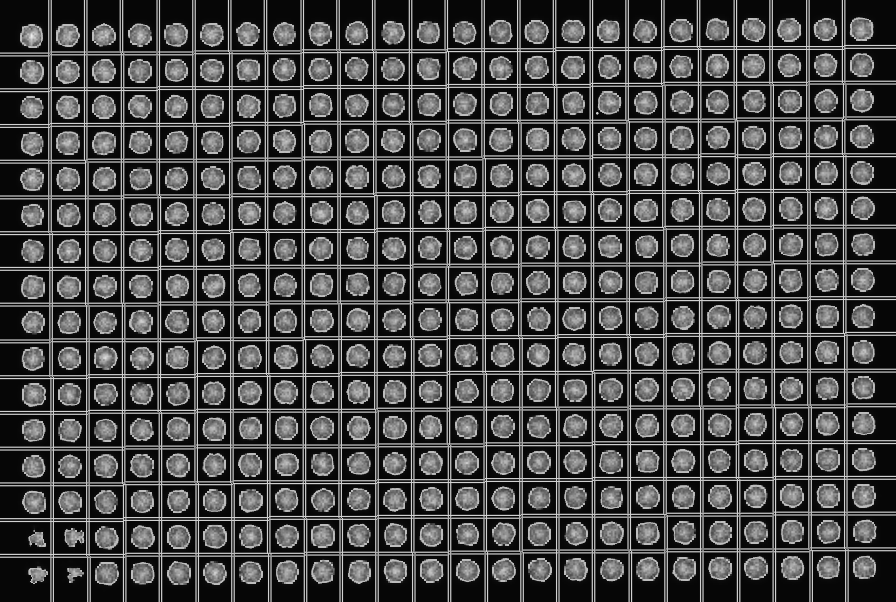
Reproduce this pattern procedurally as a WebGL 2 fragment shader.

```glsl
#version 300 es
precision highp float;
// Contact sheet of grainy grey discs with jagged outlines, in a slightly skewed grid of double lines.

uniform vec2 u_resolution;
out vec4 fragColor;

// Layout: one unit is the spacing between columns
const float SHEET_HEIGHT = 16.68;
const vec2 GRID = vec2(24.0, 16.0);
const vec2 FIRST_CENTRE = vec2(0.875, 1.0);  // from the upper left
const float ROW_PITCH = 0.994;
const vec2 SKEW = vec2(0.0055, -0.0084);     // x drift per row, y drift per column
const float LINE_WIDTH = 0.033;
const vec2 LINE_GAP = vec2(0.068, 0.078);    // vertical pairs, horizontal pairs
const float LINE_STEP = 0.03;
const float LINE_JITTER = 0.014;

// Discs
const float RADIUS = 0.294;
const float SQUARENESS = 2.4;                // 2 is a circle
const float RIM_WIDTH = 0.044;
const float STAIR = 0.06;
const float WOBBLE = 0.05;
const float CENTRE_JITTER = 0.014;
const float FRAGMENT_RADIUS = 0.175;
const float FRAGMENT_WOBBLE = 0.24;
const vec2 FRAGMENT_SHIFT = vec2(0.1, -0.02);
const vec2 SPECK = vec2(16.55, 3.14);
const float SPECK_RADIUS = 0.035;

// Greys
const float BACKGROUND = 0.022;
const float LINE_GREY = 0.82;
const float RIM_GREY = 0.74;
const float EDGE_GREY = 0.38;
const float CORE_GREY = 0.65;
const float HALO_GREY = 0.05;

float hash(vec2 p) {
  vec3 q = fract(p.xyx * 0.1031);
  q += dot(q, q.yzx + 33.33);
  return fract((q.x + q.y) * q.z);
}

float noise(vec2 p) {
  vec2 i = floor(p), f = fract(p);
  f = f * f * (3.0 - 2.0 * f);
  return mix(mix(hash(i), hash(i + vec2(1, 0)), f.x),
             mix(hash(i + vec2(0, 1)), hash(i + vec2(1, 1)), f.x), f.y);
}

// Box-filtered coverage of a pair of thin lines
float linePair(float d, float gap, float px) {
  d = abs(abs(d) - 0.5 * gap);
  float lo = max(d - 0.5 * px, -0.5 * LINE_WIDTH);
  float hi = min(d + 0.5 * px, 0.5 * LINE_WIDTH);
  return max(hi - lo, 0.0) / px;
}

// Border position, rounded to small steps so that it breaks from cell to cell
float steppedBorder(float position, vec2 cell) {
  position += LINE_JITTER * (hash(cell + 71.0) - 0.5);
  return round(position / LINE_STEP) * LINE_STEP;
}

// Coordinates rounded softly to a staircase
vec2 softStairs(vec2 p) {
  vec2 t = p / STAIR;
  return (floor(t) + smoothstep(0.2, 0.8, fract(t))) * STAIR;
}

float gridLines(vec2 q, vec2 lattice, vec2 cell, float px) {
  vec2 k = floor(lattice);
  float x = steppedBorder(k.x + 0.5 + SKEW.x * cell.y, vec2(k.x, cell.y));
  float y = steppedBorder((k.y + 0.5) * ROW_PITCH + SKEW.y * cell.x, vec2(cell.x, k.y + 40.0));
  vec2 inner = step(vec2(0.0), k) * step(k, GRID - 2.0);
  return max(inner.x * linePair(q.x - x, LINE_GAP.x, px),
             inner.y * linePair(q.y - y, LINE_GAP.y, px));
}

float discGrey(vec2 q, vec2 cell, float px) {
  vec2 seed = cell * 17.0 + 100.0;
  vec2 centre = vec2(cell.x + SKEW.x * cell.y, cell.y * ROW_PITCH + SKEW.y * cell.x);
  centre += CENTRE_JITTER * (vec2(hash(seed), hash(seed + 5.0)) - 0.5);

  // The lower left corner holds broken fragments
  float broken = step(cell.x, 1.5) * step(GRID.y - 2.5, cell.y);
  centre += broken * FRAGMENT_SHIFT;
  vec2 p = q - centre;
  vec2 s = softStairs(p);
  float radius = mix(RADIUS + 0.014 * (hash(seed + 9.0) - 0.5), FRAGMENT_RADIUS, broken);
  float wobble = mix(WOBBLE, FRAGMENT_WOBBLE, broken);
  vec2 power = pow(abs(s) + 1e-4, vec2(SQUARENESS));
  float d = pow(power.x + power.y, 1.0 / SQUARENESS) - radius;
  d += wobble * (noise(s * 9.0 + seed) - 0.5);

  // Cloudy, grainy body that is brightest in the middle
  float core = 1.0 - smoothstep(0.0, RADIUS, length(p));
  float body = mix(EDGE_GREY, CORE_GREY, core);
  body += 0.13 * (noise(p * 8.0 + seed + 31.0) - 0.5);
  body += 0.25 * (noise(p * 20.0 + seed + 57.0) - 0.5);
  body *= 1.0 + 0.08 * (hash(seed + 3.0) - 0.5) + 0.12 * exp(-0.25 * (cell.x + cell.y));

  float grey = BACKGROUND + HALO_GREY * exp(-16.0 * max(d, 0.0));
  grey = mix(grey, body, smoothstep(0.5 * px, -0.5 * px, d));
  float rim = smoothstep(0.5 * px, -0.5 * px, abs(d) - 0.5 * RIM_WIDTH);
  return mix(grey, RIM_GREY, rim);
}

void main() {
  float px = SHEET_HEIGHT / u_resolution.y;
  vec2 p = vec2(gl_FragCoord.x, u_resolution.y - gl_FragCoord.y) * px;
  vec2 q = p - FIRST_CENTRE;
  vec2 lattice = vec2(q.x - SKEW.x * q.y, (q.y - SKEW.y * q.x) / ROW_PITCH);
  vec2 cell = clamp(round(lattice), vec2(0.0), GRID - 1.0);

  float grey = discGrey(q, cell, px);
  grey = mix(grey, LINE_GREY, gridLines(q, lattice, cell, px));
  float speck = length(p - SPECK) - SPECK_RADIUS;
  grey = mix(grey, LINE_GREY, smoothstep(0.5 * px, -0.5 * px, speck));
  fragColor = vec4(vec3(grey), 1.0);
}
```
